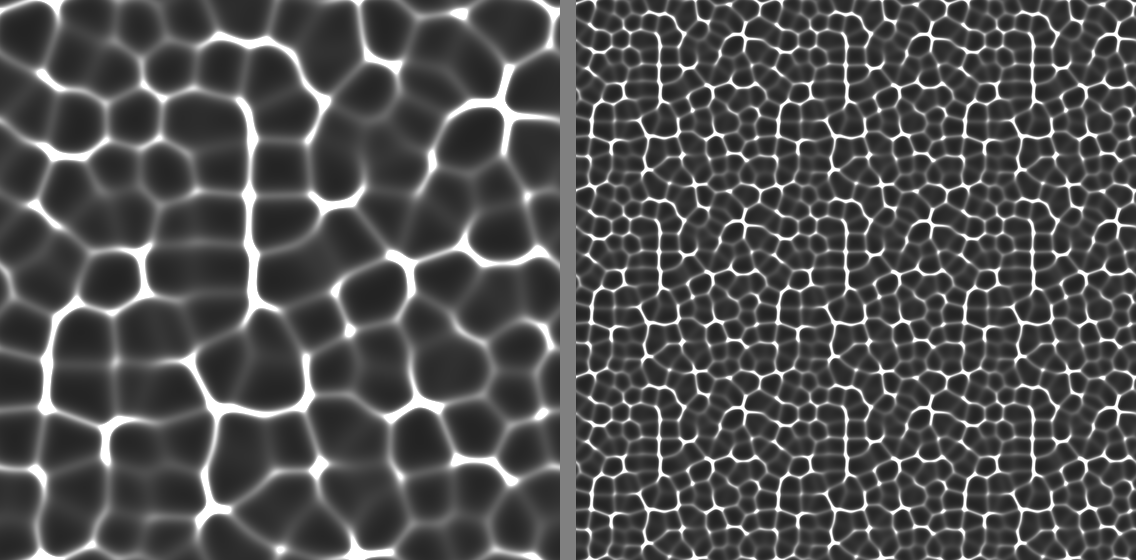
Left, the tile; right, the same tile 3 across and 3 down.
This texture is drawn by a WebGL 2 fragment shader. Its source:

```glsl
#version 300 es
precision highp float;
// Tiling grey web of soft light ridges around dark rounded cells, like light through rippled water.

#define CELLS 11.0         // cells along each side, a whole number so that it tiles
#define JITTER 0.86        // how far cell centres stray from the grid
#define SIZE_SPREAD 0.16   // variation of the cell sizes
#define FOCUS 6.0          // higher gives narrower ridges
#define GAIN 1.28          // how strongly the ridges gather light
#define CELL_GREY 0.13     // grey in the middle of a cell
#define MIN_SPREAD 0.12    // limits the brightest spots

uniform vec2 u_resolution;
out vec4 fragColor;

float hash(vec2 p) {
    return fract(sin(dot(p, vec2(127.1, 311.7))) * 43758.5453);
}

// Cell centre inside its grid square (xy) and its size handicap (z), wrapped at the edges.
vec3 cellSeed(vec2 square) {
    vec2 id = mod(square, CELLS);
    vec2 centre = vec2(hash(id), hash(id + 37.3)) - 0.5;
    return vec3(0.5 + JITTER * centre, SIZE_SPREAD * hash(id + 71.9));
}

// Spread of the nearby centres under a soft nearest-centre weighting:
// near zero inside a cell, large where several cells compete.
float centreSpread(vec2 p) {
    vec2 square = floor(p);
    vec2 local = p - square;
    float total = 0.0;
    float secondMoment = 0.0;
    vec2 firstMoment = vec2(0.0);
    for (int y = -2; y <= 2; y++) {
        for (int x = -2; x <= 2; x++) {
            vec2 offset = vec2(x, y);
            vec3 seed = cellSeed(square + offset);
            vec2 toCentre = offset + seed.xy - local;
            float distSq = dot(toCentre, toCentre);
            float weight = exp(-FOCUS * (distSq + seed.z));
            total += weight;
            firstMoment += weight * toCentre;
            secondMoment += weight * distSq;
        }
    }
    vec2 mean = firstMoment / total;
    return sqrt(max(secondMoment / total - dot(mean, mean), 0.0));
}

void main() {
    vec2 uv = gl_FragCoord.xy / u_resolution;
    float spread = centreSpread(uv * CELLS);

    // Light concentrates as the beam area shrinks along the ridges.
    float beamArea = max(1.0 - GAIN * spread, MIN_SPREAD);
    float grey = min(CELL_GREY / beamArea, 1.0);
    fragColor = vec4(vec3(grey), 1.0);
}
```
